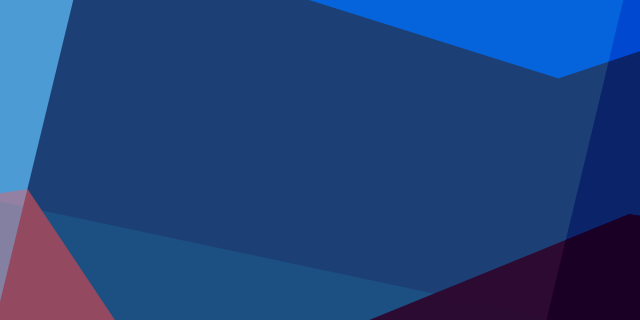
Reproduce this background procedurally as a WebGL 1 fragment shader.

```glsl
precision highp float;
// Flat geometric backdrop: translucent polygons overlapping on deep blue.
// Each polygon is an intersection of half planes, layered back to front;
// coordinates span 0..2 across and 0..1 up the canvas.

uniform vec2 u_resolution;

// Layer colours
const vec3 BASE     = vec3(0.110, 0.251, 0.459);
const vec3 TEAL     = vec3(0.108, 0.308, 0.510);
const vec3 BRIGHT   = vec3(0.020, 0.392, 0.859);
const vec3 SKY      = vec3(0.300, 0.608, 0.831);
const vec3 RED      = vec3(0.628, 0.290, 0.368);
const vec3 LAVENDER = vec3(0.516, 0.502, 0.635);
const vec3 PLUM     = vec3(0.177, 0.024, 0.176);
const vec3 SHADE    = vec3(0.065, 0.110, 0.047); // removed by the right band

// Layer strengths
const float RED_ALPHA  = 0.90;
const float PLUM_ALPHA = 0.93;
const float PINK_GAIN  = 0.06; // warmth of the sliver above the teal edge

// Polygon corners
const vec2 SKY_TOP      = vec2(0.229, 1.000);
const vec2 SKY_BOTTOM   = vec2(0.000, 0.057);
const vec2 BAND_TOP     = vec2(1.948, 1.000);
const vec2 BAND_BOTTOM  = vec2(1.708, 0.000);
const vec2 TEAL_LEFT    = vec2(0.000, 0.370);
const vec2 TEAL_RIGHT   = vec2(1.708, 0.008);
const vec2 BRIGHT_LEFT  = vec2(0.966, 1.000);
const vec2 BRIGHT_TIP   = vec2(1.745, 0.755);
const vec2 BRIGHT_RIGHT = vec2(2.000, 0.840);
const vec2 RED_LEFT     = vec2(0.000, 0.396);
const vec2 RED_TIP      = vec2(0.086, 0.409);
const vec2 RED_RIGHT    = vec2(0.359, 0.000);
const vec2 PLUM_LEFT    = vec2(1.154, 0.000);
const vec2 PLUM_TIP     = vec2(1.966, 0.331);
const vec2 PLUM_RIGHT   = vec2(2.000, 0.326);

// Signed distance to the line a-b, positive on its left side
float leftOf(vec2 p, vec2 a, vec2 b) {
  vec2 along = normalize(b - a);
  return dot(p - a, vec2(-along.y, along.x));
}

// Signed distance inside a wedge bounded by a-tip and tip-b
float wedge(vec2 p, vec2 a, vec2 tip, vec2 b) {
  return min(leftOf(p, a, tip), leftOf(p, tip, b));
}

// Antialiased coverage, one pixel wide
float cover(float inside) {
  return clamp(0.5 + inside * u_resolution.y, 0.0, 1.0);
}

void main() {
  vec2 p = gl_FragCoord.xy / u_resolution * vec2(2.0, 1.0);

  // Coverage of each polygon
  float teal   = cover(leftOf(p, TEAL_RIGHT, TEAL_LEFT));
  float bright = cover(wedge(p, BRIGHT_LEFT, BRIGHT_TIP, BRIGHT_RIGHT));
  float red    = cover(wedge(p, RED_RIGHT, RED_TIP, RED_LEFT));
  float sky    = cover(leftOf(p, SKY_BOTTOM, SKY_TOP));
  float plum   = cover(wedge(p, PLUM_RIGHT, PLUM_TIP, PLUM_LEFT));
  float band   = cover(leftOf(p, BAND_TOP, BAND_BOTTOM));

  // Opaque background areas
  vec3 color = mix(BASE, TEAL, teal);
  color = mix(color, BRIGHT, bright);

  // Left side: red triangle and the sky strip with their overlap
  color = mix(color, RED, red * RED_ALPHA);
  vec3 overlap = LAVENDER + vec3(PINK_GAIN, 0.0, 0.0) * (1.0 - teal);
  color = mix(color, mix(SKY, overlap, red), sky);

  // Right side: plum wedge under the darkening band
  color = mix(color, PLUM, plum * PLUM_ALPHA);
  color = max(color - SHADE * band, 0.0);

  gl_FragColor = vec4(color, 1.0);
}
```
